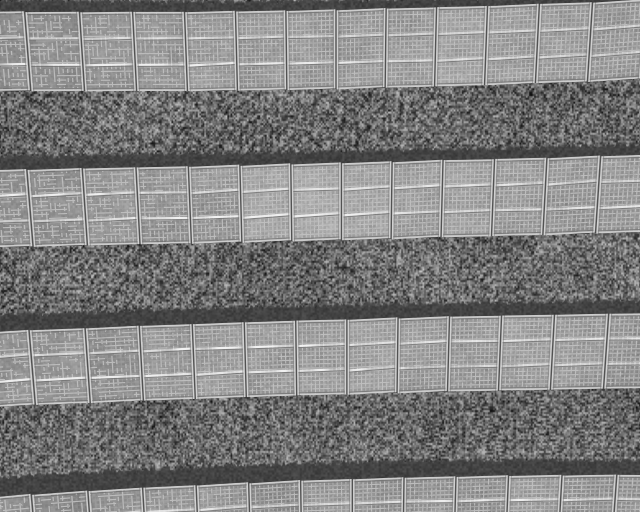
A Shadertoy shader for this pattern:

```glsl
float hash(vec2 p) {
    return fract(sin(dot(p, vec2(127.1, 311.7))) * 43758.545);
}

float noise(vec2 p) {
    vec2 c = floor(p), f = fract(p);
    f = f * f * (3.0 - 2.0 * f);
    return mix(mix(hash(c), hash(c + vec2(1, 0)), f.x),
               mix(hash(c + vec2(0, 1)), hash(c + vec2(1, 1)), f.x), f.y);
}

// Coverage of a line at distance d from its centre
float line(float d, float halfWidth, float px) {
    return clamp((halfWidth - abs(d)) / px + 0.5, 0.0, 1.0);
}

// Upper edge of a row, bowed by the lens; s runs from -0.5 to 0.5 across
float rowTop(float row, float s) {
    return 0.0156 + (0.237 + 0.0026 * row) * row
         - (0.0182 + 0.0052 * row) * s - (0.026 - 0.0208 * row) * s * s;
}

float grassTone(vec2 p) {
    float blades = 0.6 * noise(p * vec2(390.0, 330.0)) + 0.4 * noise(p * 215.0 + 31.0);
    float patches = noise(p * vec2(9.0, 14.0)) + 0.5 * noise(p * 34.0);
    return 0.41 + 0.68 * (blades - 0.5) + 0.08 * (patches - 0.75);
}

// Fine cell grid with broken segments
float cellGrid(vec2 uv, vec2 size, float seed, float wear, float px) {
    vec2 count = vec2(12.0, 18.0);
    vec2 g = uv * count;
    vec2 d = (fract(g) - 0.5) * size / count;
    vec2 id = floor(g);
    float vertical = line(d.x, 0.0009, px) * (1.0 - wear * step(0.45, hash(id + seed)));
    float across = line(d.y, 0.0009, px)
                 * (1.0 - wear * step(0.5, hash(floor(id / vec2(2, 1)) + seed + 7.3)));
    return max(vertical, across);
}

// One column of three stacked modules
float panelTone(vec2 uv, vec2 size, float seed, vec2 p, float px) {
    float glow = exp(-9.0 * dot(p - vec2(0.58, 0.3), p - vec2(0.58, 0.3)));
    float tone = 0.56 + 0.06 * glow + 0.05 * (hash(vec2(seed, 2.0)) - 0.5);
    tone += 0.09 * (noise(p * 260.0) - 0.5) + 0.06 * (noise(p * 25.0) - 0.5);
    float wear = mix(0.9, 0.4, smoothstep(0.05, 0.5, p.x));
    tone = mix(tone, 0.77, 0.85 * cellGrid(uv, size, seed, wear, px));

    // Bright rails between modules, tilted a little in each column
    float rail = clamp(floor(uv.y * 3.0 + 0.5), 1.0, 2.0);
    float tilt = (uv.x - 0.5) * 0.004 * (hash(vec2(seed, rail)) - 0.3);
    float d = (uv.y - rail / 3.0) * size.y + tilt;
    float shine = 0.45 + 0.55 * noise(vec2(uv.x * 4.0 + seed, rail * 9.0));
    tone = mix(tone, 0.42, 0.7 * line(d - 0.0026, 0.0009, px));
    tone = mix(tone, 0.95, shine * line(d, 0.0017, px));

    // Outer frame
    float edge = min(uv.y, 1.0 - uv.y) * size.y;
    tone = mix(tone, 0.4, 0.7 * line(edge - 0.0038, 0.0009, px));
    tone = mix(tone, 0.8, line(edge - 0.0012, 0.0014, px));

    // Light frames either side of the dark gap between columns
    float side = min(uv.x, 1.0 - uv.x) * size.x;
    tone = mix(tone, 0.45, 0.5 * line(side - 0.0042, 0.0009, px));
    tone = mix(tone, 0.82, line(side, 0.0032, px));
    return mix(tone, 0.32, line(side, 0.0011, px));
}

void mainImage(out vec4 fragColor, in vec2 fragCoord) {
    // Width is one unit, y runs downwards
    vec2 p = vec2(fragCoord.x, iResolution.y - fragCoord.y) / iResolution.x;
    float px = 1.0 / iResolution.x;
    float tone = grassTone(p);

    for (int i = 0; i < 4; i++) {
        float row = float(i);
        float height = 0.1237 - 0.0033 * row;
        float pitch = 0.0775 + 0.0008 * row;
        float depth = p.y - rowTop(row, p.x - 0.5);

        // Shadow strip with a frayed grass edge
        float reach = 0.015 + 0.004 * row + 0.006 * (0.5 - p.x);
        float fray = 0.008 * (noise(p * vec2(300.0, 150.0)) - 0.5);
        float shade = smoothstep(-0.003, 0.003, depth + reach + fray)
                    * step(depth, height);
        tone = mix(tone, 0.25 + 0.1 * (noise(p * 300.0) - 0.5), 0.93 * shade);

        // Columns narrow downwards and widen towards the sides
        float lean = 1.0 - 0.02 * (depth / height - 0.5);
        float t = (p.x - 0.525 - 0.0085 * row) / (pitch * lean);
        t -= 0.0009 * t * t * t;
        float seed = floor(t) + 17.0 * row;
        depth += (fract(t) - 0.5) * 0.003 * (hash(vec2(seed, 5.0)) - 0.2);

        float inside = line(depth - 0.5 * height, 0.5 * height, px);
        vec2 uv = vec2(fract(t), depth / height);
        tone = mix(tone, panelTone(uv, vec2(pitch, height), seed, p, px), inside);
    }
    fragColor = vec4(vec3(clamp(tone, 0.0, 1.0)), 1.0);
}
```
